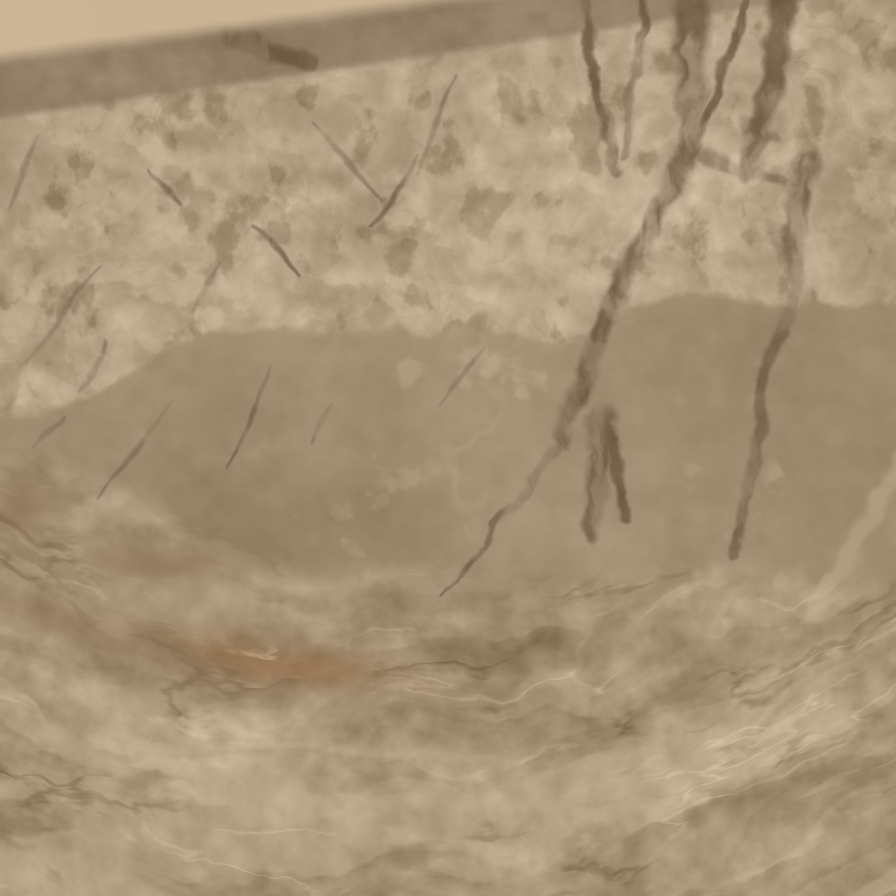
Reproduce this texture procedurally as a Shadertoy shader.

```glsl
// Beige marble slab: pale breccia, smooth taupe layer, folded strata, dark branching veins.
const vec3 STONE = vec3(0.655, 0.577, 0.468);
const vec3 VEIN = vec3(0.44, 0.37, 0.275);
const vec3 PALE = vec3(0.76, 0.685, 0.58);
const vec3 RUST = vec3(0.59, 0.43, 0.28);
const vec3 UMBER = vec3(0.49, 0.40, 0.285);

float hash(vec2 p) {
    return fract(sin(dot(p, vec2(127.1, 311.7))) * 43758.5453);
}

float noise(vec2 p) {
    vec2 i = floor(p), f = fract(p);
    f = f * f * (3.0 - 2.0 * f);
    return mix(mix(hash(i), hash(i + vec2(1, 0)), f.x),
               mix(hash(i + vec2(0, 1)), hash(i + vec2(1, 1)), f.x), f.y);
}

// Fractal noise centred on zero.
float fbm(vec2 p) {
    float sum = -0.5, amp = 0.52;
    for (int i = 0; i < 5; i++) {
        sum += amp * noise(p);
        p = mat2(1.6, 1.2, -1.2, 1.6) * p + 7.3;
        amp *= 0.5;
    }
    return sum;
}

// Irregular fragments: x is a tone around zero, y the distance to the rim.
vec2 fragments(vec2 p) {
    vec2 cell = floor(p);
    float near = 9.0, next = 9.0, tone = 0.0;
    for (int k = 0; k < 9; k++) {
        vec2 c = cell + vec2(k % 3 - 1, k / 3 - 1);
        float d = length(p - c - vec2(hash(c), hash(c + 17.0)));
        if (d < near) { next = near; near = d; tone = hash(c + 5.0) - 0.5; }
        else next = min(next, d);
    }
    return vec2(tone * smoothstep(0.0, 0.2, next - near), next - near);
}

// Broken thin lines where the noise crosses zero.
float crease(vec2 p, float width) {
    return (1.0 - smoothstep(0.0, width, abs(fbm(p)))) * smoothstep(0.0, 0.15, fbm(p * 0.9 + 50.0));
}

// Soft tapered stroke from a to b.
float stroke(vec2 p, vec2 a, vec2 b, float wa, float wb) {
    vec2 ab = b - a;
    float t = clamp(dot(p - a, ab) / dot(ab, ab), 0.0, 1.0);
    float w = mix(wa, wb, t);
    return 1.0 - smoothstep(w * 0.4, w + 0.003, length(p - a - ab * t));
}

float blob(vec2 p, vec2 center, vec2 radius) {
    vec2 d = (p - center) / radius;
    return exp(-dot(d, d));
}

// Large branching veins on the right.
float branches(vec2 p) {
    vec2 fork = vec2(0.775, 0.825), bend = vec2(0.69, 0.67), knot = vec2(0.62, 0.51);
    float v = stroke(p, fork, bend, 0.014, 0.014);
    v = max(v, stroke(p, bend, knot, 0.014, 0.009));
    v = max(v, 0.8 * stroke(p, knot, vec2(0.49, 0.33), 0.006, 0.001));
    v = max(v, stroke(p, vec2(0.765, 1.02), fork, 0.028, 0.01));
    v = max(v, stroke(p, vec2(0.835, 1.02), fork, 0.005, 0.006));
    v = max(v, stroke(p, vec2(0.65, 1.02), vec2(0.69, 0.8), 0.004, 0.007));
    v = max(v, stroke(p, vec2(0.725, 1.02), vec2(0.7, 0.82), 0.004, 0.005));
    v = max(v, stroke(p, vec2(0.875, 1.02), vec2(0.84, 0.8), 0.018, 0.011));
    v = max(v, 0.6 * stroke(p, fork, vec2(0.9, 0.785), 0.007, 0.007));
    v = max(v, stroke(p, vec2(0.905, 0.81), vec2(0.886, 0.69), 0.016, 0.011));
    v = max(v, 0.85 * stroke(p, vec2(0.886, 0.69), vec2(0.82, 0.38), 0.01, 0.006));
    v = max(v, stroke(p, vec2(0.67, 0.54), vec2(0.655, 0.4), 0.02, 0.01));
    return max(v, stroke(p, vec2(0.68, 0.53), vec2(0.69, 0.42), 0.008, 0.006));
}

// Short scattered cracks on the left, pointed at both ends.
float cracks(vec2 p) {
    float v = 0.0;
    for (int i = 0; i < 14; i++) {
        float k = float(i);
        vec2 c = vec2(0.54 * fract(k * 0.618 + 0.1), 0.5 + 0.42 * hash(vec2(k, 3.0)));
        float angle = hash(vec2(k, 5.0)) < 0.2 ? -0.8 : mix(0.7, 1.2, hash(vec2(k, 7.0)));
        vec2 arm = vec2(cos(angle), sin(angle)) * mix(0.02, 0.075, hash(vec2(k, 9.0)));
        float line = max(stroke(p, c, c + arm, 0.003, 0.0), stroke(p, c, c - arm, 0.003, 0.0));
        v = max(v, line * mix(0.4, 0.85, hash(vec2(k, 2.0))));
    }
    return v;
}

void mainImage(out vec4 fragColor, in vec2 fragCoord) {
    vec2 uv = fragCoord / iResolution.xy;
    vec2 wobble = vec2(fbm(uv * 9.0), fbm(uv * 9.0 + 31.0));
    vec2 p = uv + 0.035 * wobble + 0.016 * vec2(fbm(uv * 38.0), fbm(uv * 38.0 + 9.0));
    float cloud = fbm(uv * 5.0 + 12.0), grains = fbm(uv * 45.0);

    // Speckled breccia
    vec2 chips = fragments(uv * 27.0 + 5.0 * wobble + grains);
    vec3 col = STONE + 0.05 + 0.06 * chips.x + 0.17 * grains + 0.15 * cloud;
    col -= 0.09 * smoothstep(0.08, 0.24, fbm(uv * vec2(32.0, 27.0) + 70.0));

    // Smooth taupe layer
    float ridge = 0.53 + 0.095 * smoothstep(0.0, 0.25, uv.x) + 0.04 * smoothstep(0.64, 0.72, uv.x);
    vec3 taupe = STONE - 0.035 + 0.12 * cloud + 0.055 * grains;
    taupe += 0.05 * smoothstep(0.2, 0.3, fbm(uv * 17.0 + 8.0)) + 0.03 * crease(uv * 5.0, 0.03);
    col = mix(col, taupe, 1.0 - smoothstep(-0.006, 0.006, p.y - ridge));

    // Folded strata: stretched fragments follow a shallow valley curve
    vec2 q = vec2(uv.x, uv.y - 0.5 * (uv.x - 0.4) * (uv.x - 0.4)) + 0.05 * wobble;
    float streaks = fbm(q * vec2(7.0, 22.0));
    vec2 shards = fragments(q * vec2(6.0, 15.0) + 1.2 * streaks);
    vec3 strata = STONE + 0.005 + 0.09 * shards.x + 0.26 * streaks + 0.16 * grains;
    float lens = smoothstep(0.05, 0.12, fbm(q * vec2(4.0, 13.0) + 20.0));
    strata = mix(strata, PALE - 0.035 + 0.1 * grains, 0.6 * lens);
    strata -= 0.09 * crease(q * vec2(8.0, 22.0) + 40.0, 0.06);
    strata += 0.06 * crease(q * vec2(7.0, 25.0) + 60.0, 0.04);
    float floorLine = mix(0.49, 0.35, smoothstep(0.0, 0.4, uv.x));
    col = mix(col, strata, 1.0 - smoothstep(-0.03, 0.03, p.y - floorLine));

    // Dark lumps and the rusty seam at lower left
    float lumps = blob(p, vec2(0.02, 0.44), vec2(0.05, 0.04)) + blob(p, vec2(0.18, 0.375), vec2(0.11, 0.022));
    float seamY = 0.325 - 0.2 * uv.x;
    float rust = blob(p, vec2(0.32, seamY), vec2(0.1, 0.022));
    col = mix(col, UMBER + 0.04, 0.7 * min(lumps, 1.0));
    col = mix(col, UMBER + 0.25 * streaks, 0.6 * blob(p, vec2(0.16, seamY), vec2(0.25, 0.035)));
    col = mix(col, RUST + 0.3 * streaks, 0.65 * rust);
    col += 0.18 * rust * crease(q * vec2(14.0, 40.0), 0.06);

    // Grey shaded band along the top
    float shade = smoothstep(-0.006, 0.006, uv.y - 0.868 - 0.147 * uv.x);
    col = mix(col, STONE - vec3(0.1, 0.09, 0.075) + 0.12 * cloud + 0.08 * grains, 0.85 * shade);

    // Dark and pale veins, then the light strip
    float smear = stroke(p, vec2(0.26, 0.955), vec2(0.35, 0.93), 0.018, 0.01);
    float veins = max(max(branches(p), cracks(uv + 0.03 * wobble)), smear);
    float fill = mix(0.4, 1.0, smoothstep(-0.16, 0.1, fbm(p * vec2(48.0, 15.0))));
    col = mix(col, VEIN + 0.12 * grains, 0.92 * veins * fill);
    col = mix(col, PALE, 0.45 * stroke(p, vec2(1.02, 0.5), vec2(0.91, 0.32), 0.014, 0.008));
    float strip = smoothstep(-0.012, 0.012, uv.y - 0.935 - 0.13 * uv.x);
    col = mix(col, vec3(0.8, 0.71, 0.585) + 0.04 * cloud, strip);
    fragColor = vec4(clamp(col, 0.0, 1.0), 1.0);
}
```
